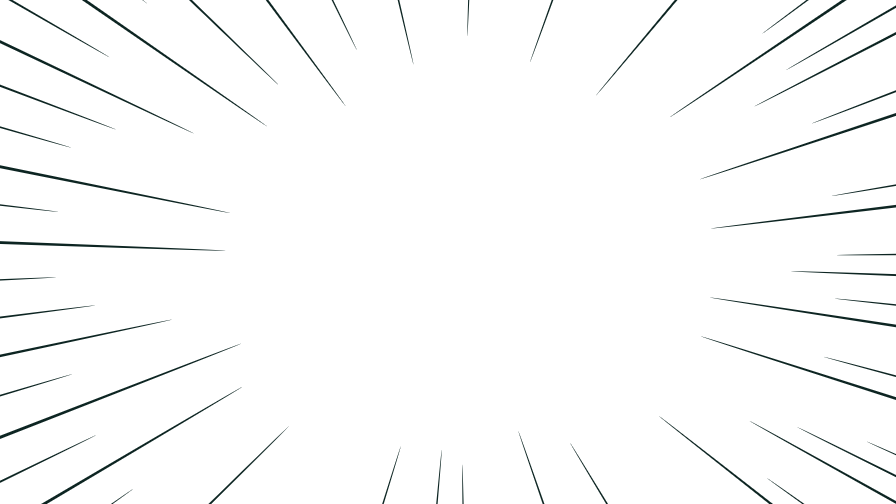
Write a Shadertoy shader that draws this background.

```glsl
// Draws dark green speed lines that taper from the border toward a clear white middle.

#define CENTER vec2(0.512, 0.486)     // focus, as a share of the canvas
#define PAPER vec3(1.0)
#define INK vec3(0.05, 0.145, 0.135)
#define TAPER 0.0042                  // half width at one canvas height past the tip
#define LEFT_RAYS 20
#define RIGHT_RAYS 9
#define TOP_RAYS 6
#define BOTTOM_RAYS 5

const float TAU = 6.2831853;

// Share of a pixel covered by one ray; lengths are in canvas heights.
float ray(vec2 p, float degreesCcw, float tipRadius, float pixel) {
    float angle = radians(degreesCcw);
    vec2 dir = vec2(cos(angle), sin(angle));
    float along = dot(p, dir) - tipRadius;
    float across = abs(p.x * dir.y - p.y * dir.x);
    float halfWidth = TAPER * sqrt(max(along, 0.0));
    float low = max(across - halfWidth, -0.5 * pixel);
    float high = min(across + halfWidth, 0.5 * pixel);
    // Box filter keeps hairlines faint instead of broken
    float cover = clamp((0.5 * pixel + min(across + halfWidth, 0.5 * pixel)
                - max(across - halfWidth, -0.5 * pixel) - 0.5 * pixel) / pixel, 0.0, 1.0);
    return high > low ? cover : 0.0;
}

// Even fan; a slow phase picks which rays reach far inward.
float leftFan(vec2 p, float pixel) {
    float ink = 0.0;
    for (int i = 0; i < LEFT_RAYS; i++) {
        float k = float(i);
        float phase = abs(fract(k * 0.42 - 0.36) - 0.5);
        float tip = mix(0.463, 0.80, smoothstep(0.1, 0.3, phase));
        ink = max(ink, ray(p, 136.0 + 4.66 * k, tip, pixel));
    }
    return ink;
}

// Main rays, each with a shorter companion and sometimes a third stub.
float rightFan(vec2 p, float pixel) {
    float ink = 0.0;
    for (int i = 0; i < RIGHT_RAYS; i++) {
        float k = float(i);
        float angle = -36.9 + 9.0 * k - 1.7 * cos(TAU * 0.25 * (k - 0.5));
        float tip = 0.556 + 0.104 * cos(TAU * (k - 1.0) / 3.0);
        ink = max(ink, ray(p, angle, tip, pixel));
        ink = max(ink, ray(p, angle + 2.7, 0.75, pixel));
        if (i % 4 == 1) ink = max(ink, ray(p, angle + 5.0, 0.887, pixel));
    }
    return ink;
}

// Tips that alternate in and out, more so along the fan.
float zigzagTip(float base, float k) {
    return base + 0.0093 * k * cos(0.5 * TAU * k);
}

// Sparse rays along the upper and lower borders.
float verticalFans(vec2 p, float pixel) {
    float ink = 0.0;
    for (int i = 0; i < TOP_RAYS; i++) {
        float k = float(i);
        float angle = 50.0 + 21.3 * k - 1.2 * k * k;
        ink = max(ink, ray(p, angle, zigzagTip(0.424, k), pixel));
    }
    for (int i = 0; i < BOTTOM_RAYS; i++) {
        float k = float(i);
        float angle = 250.8 + 12.1 * k - 4.0 * cos(TAU * (k - 2.0) / 3.0);
        ink = max(ink, ray(p, angle, zigzagTip(0.389, k), pixel));
    }
    return ink;
}

void mainImage(out vec4 fragColor, in vec2 fragCoord) {
    float pixel = 1.0 / iResolution.y;
    vec2 p = (fragCoord - CENTER * iResolution.xy) * pixel;
    float ink = max(leftFan(p, pixel), rightFan(p, pixel));
    ink = max(ink, verticalFans(p, pixel));
    fragColor = vec4(mix(PAPER, INK, ink), 1.0);
}
```
